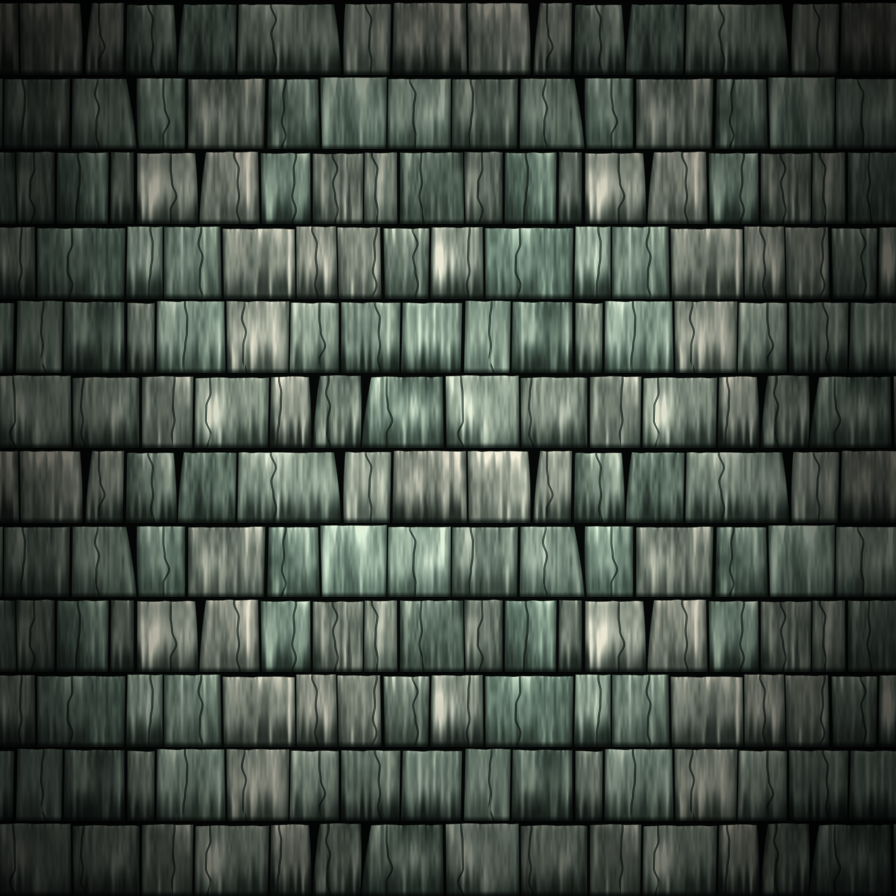
Give the GLSL for this texture, as a Shadertoy shader.

```glsl
#define ROWS 12.0          // courses down the canvas
#define ROW_PERIOD 6.0     // courses before the layout repeats
#define COLUMN_REPEATS 2.0 // layout repeats across
#define SEAM_JITTER 0.72   // uneven shingle widths
#define GAP 0.0013         // half width of a plain gap
#define WEDGE 0.0055       // extra half width of a split gap at its top
#define LEDGE 0.0022       // dark line under each course
#define SIDE_FADE 0.62
#define END_FADE 0.50

const vec3 SHADOW = vec3(0.035, 0.050, 0.043);
const vec3 PALE_WOOD = vec3(0.80, 0.82, 0.78);
const vec3 MOSS_TINT = vec3(0.86, 1.03, 0.96);
const vec3 WARM_TINT = vec3(1.04, 1.00, 0.96);

float hash(vec2 p) {
    vec3 q = fract(vec3(p.xyx) * 0.1031);
    q += dot(q, q.yzx + 33.33);
    return fract((q.x + q.y) * q.z);
}

float noise(vec2 p) {
    vec2 i = floor(p), f = fract(p);
    f = f * f * (3.0 - 2.0 * f);
    return mix(mix(hash(i), hash(i + vec2(1, 0)), f.x),
               mix(hash(i + vec2(0, 1)), hash(i + vec2(1, 1)), f.x), f.y);
}

// Seam position and lean in shingle units, then its half width on the canvas
vec3 seam(float index, float row, float count, float height) {
    vec2 id = vec2(mod(index, count), row);
    float position = index + SEAM_JITTER * (hash(id + 3.0) - 0.5);
    float split = step(0.80, hash(id + 19.0));
    float lean = (hash(id + 41.0) - 0.5) * mix(0.06, 0.24, split);
    float halfWidth = GAP * mix(0.5, 1.5, hash(id + 67.0)) + WEDGE * split * height * height;
    return vec3(position, lean, halfWidth);
}

float vignette(vec2 uv) {
    vec2 edge = pow(abs(cos(3.14159265 * uv)), vec2(6.0));
    return (1.0 - SIDE_FADE * edge.x) * (1.0 - END_FADE * edge.y);
}

void mainImage(out vec4 fragColor, in vec2 fragCoord) {
    vec2 uv = fragCoord / iResolution.xy;
    float pixel = 1.0 / iResolution.y;

    // Course and position along it
    float y = uv.y * ROWS;
    float row = mod(floor(y), ROW_PERIOD);
    float height = fract(y);
    float count = 7.0 + floor(3.0 * hash(vec2(row, 91.0)));
    float x = fract(uv.x * COLUMN_REPEATS) * count;
    float toCanvas = 1.0 / (count * COLUMN_REPEATS);

    // Nearest gap and the seam on the left of this shingle
    float gap = 1.0, leftIndex = 0.0, leftEdge = 0.0;
    for (int k = -1; k <= 2; k++) {
        float index = floor(x) + float(k);
        vec3 s = seam(index, row, count, height);
        float d = x - s.x - s.y * (height - 0.5);
        gap = min(gap, abs(d) * toCanvas - s.z);
        if (d >= 0.0) {
            leftIndex = index;
            leftEdge = s.x;
        }
    }
    vec2 id = vec2(mod(leftIndex, count), row);
    vec2 seed = 37.0 * id + 200.0;
    vec2 local = vec2((x - leftEdge) * toCanvas, height / ROWS);

    // Wood grain and weathering, local to each shingle
    float streak = noise(local * vec2(240.0, 13.0) + seed);
    float fine = noise(local * vec2(430.0, 75.0) + seed + 11.0);
    float blotch = noise(local * vec2(42.0, 24.0) + seed + 23.0);
    float tone = 0.68 + 0.34 * (hash(id + 5.0) - 0.5);
    tone += 0.25 * (streak - 0.5) + 0.20 * (fine - 0.5) + 0.30 * (blotch - 0.5);
    tone += 0.25 * smoothstep(0.58, 0.90, 0.5 * (blotch + streak));

    // Thin wandering cracks on some shingles
    float bend = noise(vec2(local.y * 65.0, seed.x + seed.y)) - 0.5;
    float crackX = mix(0.012, 0.045, hash(id + 13.0)) + 0.008 * bend;
    float crack = 1.0 - smoothstep(0.0004, 0.0004 + 1.5 * pixel, abs(local.x - crackX));
    tone *= 1.0 - 0.6 * crack * step(0.45, hash(id + 29.0)) * smoothstep(0.2, 0.5, fine + height);

    // Damp lower end and lit upper edge
    float grime = 1.0 - smoothstep(0.0, 0.50, height + 0.35 * (streak - 0.5));
    tone *= 1.0 - mix(0.30, 0.80, hash(id + 31.0)) * grime;
    float top = (1.0 - height) / ROWS - LEDGE - 0.003 * hash(id + 47.0);
    top -= 0.0012 * noise(vec2(local.x * 120.0, seed.y));
    tone += 0.28 * exp(-max(top, 0.0) / 0.0022) * fine;

    // Soft shade beside the openings, then the openings themselves
    tone *= mix(0.55, 1.0, smoothstep(0.0, 0.006, gap));
    tone *= mix(0.25, 1.0, smoothstep(0.0, 0.007, local.y));
    float cover = smoothstep(-pixel, pixel, gap) * smoothstep(-pixel, pixel, top);

    vec3 tint = mix(MOSS_TINT, WARM_TINT, clamp(0.65 * hash(id + 53.0) + 0.7 * (tone - 0.5), 0.0, 1.0));
    vec3 wood = mix(SHADOW, PALE_WOOD, clamp(tone, 0.0, 1.15)) * tint;
    vec3 color = mix(SHADOW * 0.6, wood, cover) * vignette(uv);
    fragColor = vec4(clamp(color, 0.0, 1.0), 1.0);
}
```
